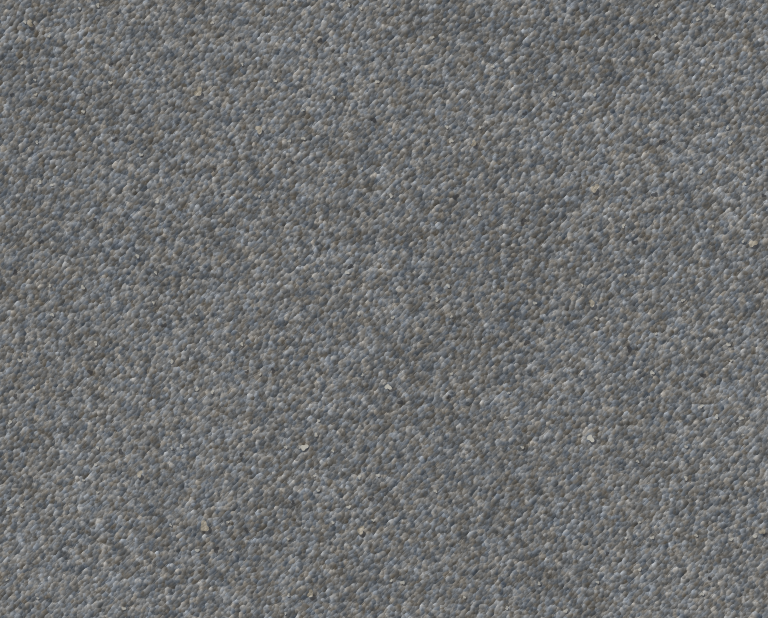
Reproduce this texture procedurally as a WebGL 1 fragment shader.

```glsl
precision highp float;
// Fine grey asphalt: two layers of soft cellular grains, lit from the upper left,
// over broad cloudy patches, with scattered pale specks, stone chips and dark pits.
// All lengths are fractions of the canvas height.

uniform vec2 u_resolution;

const vec3 ASPHALT = vec3(0.432, 0.436, 0.437);
const vec3 WARM_COOL = vec3(1.0, 0.15, -1.0);
const vec3 PALE_STONE = vec3(0.73, 0.72, 0.68);
const vec3 TAN_STONE = vec3(0.62, 0.59, 0.53);
const vec3 PIT = vec3(0.20, 0.20, 0.21);

vec3 hash3(vec2 cell) {
  vec3 h = fract(cell.xyx * vec3(0.1031, 0.1030, 0.0973));
  h += dot(h, h.yxz + 33.33);
  return fract((h.xxy + h.yzz) * h.zyx);
}

// Turns to the lit diagonal: x runs along the grains, y points at the light.
vec2 toLight(vec2 p) {
  return vec2(p.x + p.y, p.y - p.x) * 0.7071;
}

// Soft cellular noise: x = tone, y = hue, both -1..1; z = slope towards the light.
vec3 grains(vec2 q, float sharpness, float seed) {
  vec2 cell = floor(q);
  vec3 total = vec3(0.0);
  float weights = 0.0;
  for (int j = -1; j <= 1; j++) {
    for (int i = -1; i <= 1; i++) {
      vec2 id = cell + vec2(float(i), float(j));
      vec2 centre = id + 0.1 + 0.8 * hash3(id + seed).xy;
      vec2 tones = hash3(id + seed + 71.0).xy * 2.0 - 1.0;
      vec2 d = q - centre;
      float w = exp(-sharpness * dot(d, d));
      total += w * vec3(tones, d.y);
      weights += w;
    }
  }
  return total / max(weights, 1e-5);
}

// Sparse lumpy stones, at most one per cell: x = cover, y = cast shadow.
vec2 stones(vec2 p, float cells, float chance, float radius, float seed, float soft) {
  vec2 q = p * cells;
  vec2 id = floor(q);
  vec3 rnd = hash3(id + seed);
  vec3 form = hash3(id + seed + 19.0);
  vec2 d = (fract(q) - 0.3 - 0.4 * rnd.xy) / cells;
  float angle = atan(d.y, d.x);
  float lumps = 1.0 + 0.25 * sin(2.0 * angle + 6.28 * form.x)
                    + 0.18 * sin(3.0 * angle + 6.28 * form.y);
  float size = radius * mix(0.55, 1.0, form.z) * lumps;
  vec2 away = vec2(0.5, -0.7) * radius;
  float cover = 1.0 - smoothstep(size - soft, size + soft, length(d));
  float shadow = 1.0 - smoothstep(size - soft, size + soft, length(d - away));
  return vec2(cover, shadow * (1.0 - cover)) * step(1.0 - chance, rnd.z);
}

// Places pale stones and their shadows on a surface.
vec3 scatter(vec3 ground, vec2 layer, vec3 stone, float opacity) {
  ground = mix(ground, PIT, 0.6 * layer.y);
  return mix(ground, stone, opacity * layer.x);
}

void main() {
  vec2 p = gl_FragCoord.xy / u_resolution.y;
  float soft = max(0.0012, 0.7 / u_resolution.y);
  vec2 lit = toLight(p);

  // Grain relief
  vec3 coarse = grains(lit * vec2(112.0, 146.0), 8.0, 3.0);
  vec3 fine = grains(lit * vec2(180.0, 225.0), 8.0, 41.0);
  float relief = 0.080 * coarse.x + 0.14 * coarse.z
               + 0.085 * fine.x + 0.09 * fine.z;

  // Broad wear patches
  float patches = 0.022 * grains(p * 3.5, 3.0, 7.0).x
                + 0.020 * grains(p * 13.0, 3.0, 13.0).x;

  // Slight skew lengthens the bright tail
  float light = relief + patches;
  light += 1.1 * (light * light - 0.005);
  float hue = 0.018 * coarse.y + 0.014 * fine.y;
  vec3 color = ASPHALT + light + hue * WARM_COOL;

  // Dark pits, then specks and chips
  float pits = stones(p, 24.0, 0.07, 0.0045, 29.0, soft).x;
  color = mix(color, PIT, 0.65 * pits);
  color = scatter(color, stones(p, 42.0, 0.06, 0.0032, 53.0, soft), PALE_STONE, 0.7);
  vec3 chipTone = TAN_STONE + 0.8 * relief;
  color = scatter(color, stones(p, 11.0, 0.06, 0.0075, 87.0, soft), chipTone, 0.85);
  color = scatter(color, stones(p, 9.0, 0.06, 0.0055, 111.0, soft), PALE_STONE, 0.9);

  gl_FragColor = vec4(clamp(color, 0.0, 1.0), 1.0);
}
```
